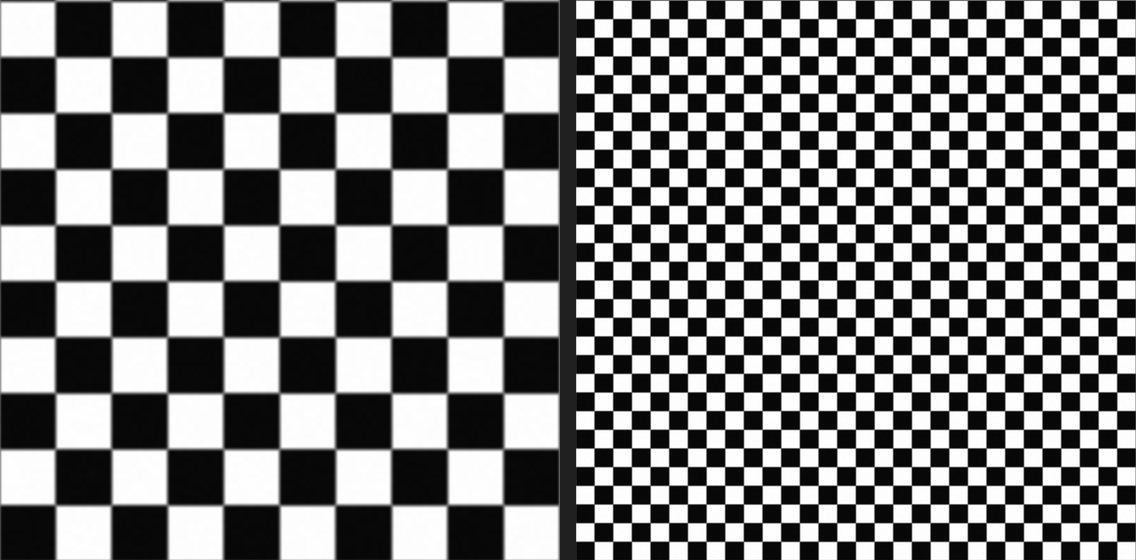
Left: one tile. Right: repeated 3 by 3.
Write a WebGL 2 fragment shader that draws this pattern.

```glsl
#version 300 es
precision highp float;
// Black and white checkerboard, ten squares each way, with soft grey seams.
// Two signed triangle waves are softened and multiplied, so every edge and
// corner passes through grey; a faint wrapping grain varies the squares.

uniform vec2 u_resolution;
out vec4 fragColor;

const float SQUARES = 10.0;               // across and down; even, so it tiles
const vec2 GRID_SHIFT = vec2(0.005, 0.025); // in squares
const float SEAM_HALF_WIDTH = 0.058;      // in squares
const float SEAM_GAMMA = 1.3;             // above 1 darkens the seams
const vec3 BLACK = vec3(0.03);
const vec3 WHITE = vec3(0.993);
const float GRAIN_CELLS = 100.0;          // whole number, so the grain wraps
const float GRAIN_AMOUNT = 0.008;

float hash(vec2 p) {
    vec3 q = fract(vec3(p.xyx) * 0.1031);
    q += dot(q, q.yzx + 33.33);
    return fract((q.x + q.y) * q.z);
}

// Value noise that repeats after the given number of cells.
float wrappedNoise(vec2 p, float period) {
    vec2 cell = floor(p);
    vec2 f = fract(p);
    f = f * f * (3.0 - 2.0 * f);
    vec2 a = mod(cell, period);
    vec2 b = mod(cell + 1.0, period);
    return mix(mix(hash(a), hash(vec2(b.x, a.y)), f.x),
               mix(hash(vec2(a.x, b.y)), hash(b), f.x), f.y);
}

// Distance to the nearest grid line, its sign alternating between squares.
vec2 signedLineDistance(vec2 p) {
    return 0.5 - abs(mod(p + 0.5, 2.0) - 1.0);
}

// Smooth odd step from -1 to 1.
vec2 softSign(vec2 d, float halfWidth) {
    vec2 r = clamp(d / halfWidth, -1.0, 1.0);
    return r * (1.5 - 0.5 * r * r);
}

void main() {
    vec2 uv = gl_FragCoord.xy / u_resolution;
    vec2 grid = uv * SQUARES + GRID_SHIFT;

    // Seams never get narrower than a pixel.
    float pixel = SQUARES / min(u_resolution.x, u_resolution.y);
    vec2 side = softSign(signedLineDistance(grid), max(SEAM_HALF_WIDTH, pixel));

    // The product is positive in black squares and zero along the seams.
    float whiteness = pow(clamp(0.5 - 0.5 * side.x * side.y, 0.0, 1.0), SEAM_GAMMA);
    vec3 color = mix(BLACK, WHITE, whiteness);

    // Faint unevenness of the surface.
    color += (wrappedNoise(uv * GRAIN_CELLS, GRAIN_CELLS) - 0.5) * GRAIN_AMOUNT;
    fragColor = vec4(clamp(color, 0.0, 1.0), 1.0);
}
```
